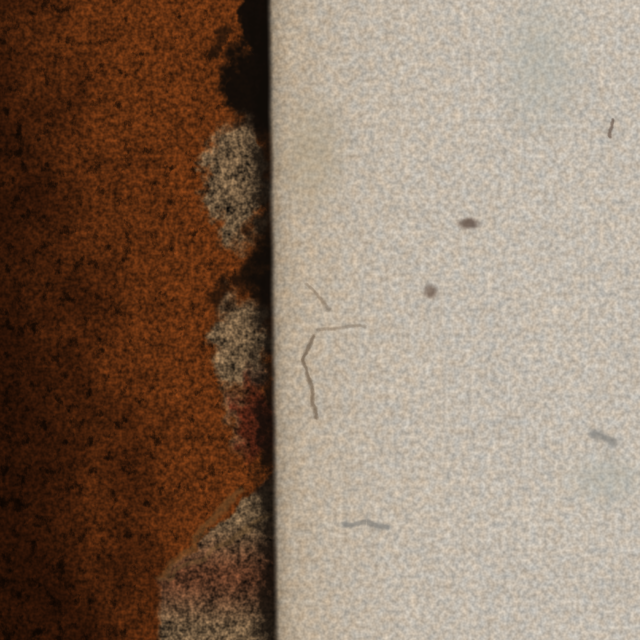
Reproduce this texture procedurally as a Shadertoy shader.

```glsl
// A worn brown leather strip beside a pale sheet of old paper, with a torn seam between.
// Gradient noise gives fibre, grain and ragged outlines; soft ellipses and half planes
// place the torn patches, and short capsule strokes draw hairs and specks on the paper.

#define EDGE_TOP 0.421
#define EDGE_BOTTOM 0.432
#define EDGE_SOFT 0.006
#define GRAIN_SCALE 125.0
#define PAPER_GRAIN 0.17
#define LEATHER_GRAIN 0.55
#define TEAR_RAGGED 0.05
#define PAPER_COOL vec3(0.765, 0.730, 0.680)
#define PAPER_WARM vec3(0.700, 0.625, 0.525)
#define LEATHER_LIGHT vec3(0.375, 0.185, 0.068)
#define LEATHER_DARK vec3(0.155, 0.066, 0.022)
#define SHADOW vec3(0.055, 0.040, 0.028)

vec2 hashGradient(vec2 cell) {
    vec3 q = fract(cell.xyx * vec3(0.1031, 0.1030, 0.0973));
    q += dot(q, q.yzx + 33.33);
    float angle = 6.2832 * fract((q.x + q.y) * q.z);
    return vec2(cos(angle), sin(angle));
}

float gradientNoise(vec2 p) {
    vec2 i = floor(p), f = fract(p);
    vec2 u = f * f * f * (f * (f * 6.0 - 15.0) + 10.0);
    vec2 e = vec2(1.0, 0.0);
    float low = mix(dot(hashGradient(i), f), dot(hashGradient(i + e), f - e), u.x);
    float high = mix(dot(hashGradient(i + e.yx), f - e.yx),
                     dot(hashGradient(i + 1.0), f - 1.0), u.x);
    return mix(low, high, u.y);
}

float fbm(vec2 p) {
    float sum = 0.0, amp = 0.6;
    for (int k = 0; k < 4; k++) {
        sum += amp * gradientNoise(p);
        p = mat2(1.6, 1.2, -1.2, 1.6) * p + 7.3;
        amp *= 0.55;
    }
    return sum;
}

// Soft filled ellipse, 1 inside and 0 outside
float blob(vec2 p, vec2 centre, vec2 radius, float soft) {
    return 1.0 - smoothstep(1.0 - soft, 1.0 + soft, length((p - centre) / radius));
}

// Soft capsule between two points
float stroke(vec2 p, vec2 a, vec2 b, float width) {
    vec2 ab = b - a;
    float t = clamp(dot(p - a, ab) / dot(ab, ab), 0.0, 1.0);
    return 1.0 - smoothstep(0.2 * width, 1.5 * width, length(p - a - t * ab));
}

vec3 leather(vec2 p, float grain) {
    float mottle = fbm(p * vec2(11.0, 8.0) + 3.0);
    float tone = smoothstep(-0.06, 0.30, p.x + 0.16 * (p.y - 0.55) + 0.16 * mottle);
    vec3 col = mix(LEATHER_DARK, LEATHER_LIGHT, tone);
    float fleck = smoothstep(0.10, 0.45, fbm(p * vec2(48.0, 40.0)) + 0.12 * (0.6 - tone));
    col *= 1.0 - 0.55 * fleck;
    return col * (1.0 + LEATHER_GRAIN * grain + 0.35 * fbm(p * 30.0 + 19.0));
}

// Exposed board, dark gaps and loose thread along the seam
vec3 tornSeam(vec3 col, vec2 p, float edge, float grain) {
    vec2 q = p + TEAR_RAGGED * vec2(fbm(p * 24.0), fbm(p * 24.0 + 40.0));
    float patchy = fbm(p * 35.0 + 11.0);

    float gap = blob(q, vec2(0.398, 0.865), vec2(0.048, 0.075), 0.25);
    gap = max(gap, blob(q, vec2(0.408, 0.96), vec2(0.030, 0.09), 0.3));
    gap = max(gap, 0.85 * blob(q, vec2(0.413, 0.575), vec2(0.038, 0.06), 0.45));
    gap = max(gap, 0.7 * blob(q, vec2(0.338, 0.935), vec2(0.012, 0.022), 0.5));
    gap = max(gap, 0.7 * blob(q, vec2(0.350, 0.525), vec2(0.020, 0.030), 0.6));
    col = mix(col, SHADOW, 0.93 * gap);

    float board = blob(q, vec2(0.370, 0.715), vec2(0.050, 0.095), 0.2);
    board = max(board, blob(q, vec2(0.380, 0.460), vec2(0.048, 0.070), 0.25));
    board = max(board, 0.75 * blob(q, vec2(0.392, 0.345), vec2(0.032, 0.065), 0.35));
    vec2 w = mix(p, q, 0.35);
    float wedge = smoothstep(-0.006, 0.006, w.x - 0.248 - 1.08 * max(w.y - 0.095, 0.0));
    board = max(board, wedge * (1.0 - smoothstep(0.24, 0.29, w.y)));
    vec3 boardCol = mix(vec3(0.40, 0.32, 0.23), vec3(0.33, 0.20, 0.13),
                        1.0 - smoothstep(0.0, 0.09, abs(p.y - 0.10)));
    boardCol = mix(boardCol, vec3(0.27, 0.11, 0.075), blob(q, vec2(0.40, 0.33), vec2(0.03, 0.08), 0.4));
    boardCol *= 1.0 + 1.0 * patchy + 0.7 * grain;
    col = mix(col, boardCol, board);

    float rim = stroke(w, vec2(0.252, 0.097), vec2(0.375, 0.235), 0.006);
    float thread = stroke(w, vec2(0.265, 0.098), vec2(0.425, 0.198), 0.005);
    col = mix(col, vec3(0.46, 0.34, 0.20), 0.45 * max(rim, thread));

    float crease = smoothstep(-0.042, -0.008, p.x - edge + 0.055 * patchy);
    return mix(col, SHADOW, 0.82 * crease);
}

vec3 paper(vec2 p, float edge, float grain) {
    float cloud = fbm(p * 7.0 + 5.0);
    float warm = exp(-max(p.x - edge, 0.0) * 8.5);
    vec3 col = mix(PAPER_COOL, PAPER_WARM, clamp(0.85 * warm + 0.25 * cloud, 0.0, 1.0));
    col += 0.035 * cloud + 0.05 * fbm(p * 32.0);
    col *= 1.0 + PAPER_GRAIN * grain;
    col += 0.035 * gradientNoise(p * 75.0 + 60.0) * vec3(1.0, 0.0, -1.0);

    vec2 q = p + 0.006 * vec2(fbm(p * 40.0), fbm(p * 40.0 + 9.0));
    float stain = blob(p, vec2(0.845, 0.90), vec2(0.05, 0.08), 0.9);
    stain = max(stain, blob(p, vec2(0.95, 0.25), vec2(0.05, 0.03), 0.9));
    col = mix(col, vec3(0.61, 0.64, 0.61), 0.3 * stain);
    col = mix(col, vec3(0.62, 0.56, 0.44), 0.3 * blob(q, vec2(0.49, 0.76), vec2(0.04, 0.07), 0.8));

    // Curved hair: a bowed stem turning into a faint level tail
    float hair = stroke(q, vec2(0.494, 0.348), vec2(0.485, 0.400), 0.0035);
    hair = max(hair, stroke(q, vec2(0.485, 0.400), vec2(0.473, 0.437), 0.0035));
    hair = max(hair, stroke(q, vec2(0.473, 0.437), vec2(0.490, 0.474), 0.0035));
    hair = max(hair, 0.5 * stroke(q, vec2(0.497, 0.483), vec2(0.570, 0.492), 0.003));
    hair = max(hair, 0.6 * stroke(q, vec2(0.480, 0.555), vec2(0.516, 0.516), 0.003));
    col = mix(col, vec3(0.40, 0.33, 0.26), 0.6 * hair);

    // Specks and dull grey dashes
    float speck = blob(q, vec2(0.733, 0.651), vec2(0.015, 0.009), 0.6);
    speck = max(speck, 0.8 * blob(q, vec2(0.673, 0.544), vec2(0.008, 0.010), 0.6));
    speck = max(speck, 0.8 * stroke(q, vec2(0.953, 0.787), vec2(0.956, 0.812), 0.003));
    col = mix(col, vec3(0.36, 0.29, 0.25), 0.75 * speck);
    float dash = stroke(q, vec2(0.540, 0.180), vec2(0.568, 0.183), 0.005);
    dash = max(dash, stroke(q, vec2(0.575, 0.184), vec2(0.606, 0.175), 0.005));
    dash = max(dash, stroke(q, vec2(0.928, 0.322), vec2(0.958, 0.308), 0.008));
    return mix(col, vec3(0.44, 0.44, 0.43), 0.55 * dash);
}

void mainImage(out vec4 fragColor, in vec2 fragCoord) {
    vec2 p = fragCoord / iResolution.xy;
    float edge = mix(EDGE_BOTTOM, EDGE_TOP, p.y) + 0.002 * gradientNoise(vec2(p.y * 14.0, 2.0));
    float grain = gradientNoise(p * GRAIN_SCALE) + 0.6 * gradientNoise(p * GRAIN_SCALE * 1.9 + 31.0);

    vec3 cover = tornSeam(leather(p, grain), p, edge, grain);
    vec3 sheet = paper(p, edge, grain);
    sheet *= 1.0 - 0.25 * exp(-max(p.x - edge, 0.0) * 90.0);
    vec3 col = mix(cover, sheet, smoothstep(-EDGE_SOFT, EDGE_SOFT, p.x - edge));
    fragColor = vec4(clamp(col, 0.0, 1.0), 1.0);
}
```
